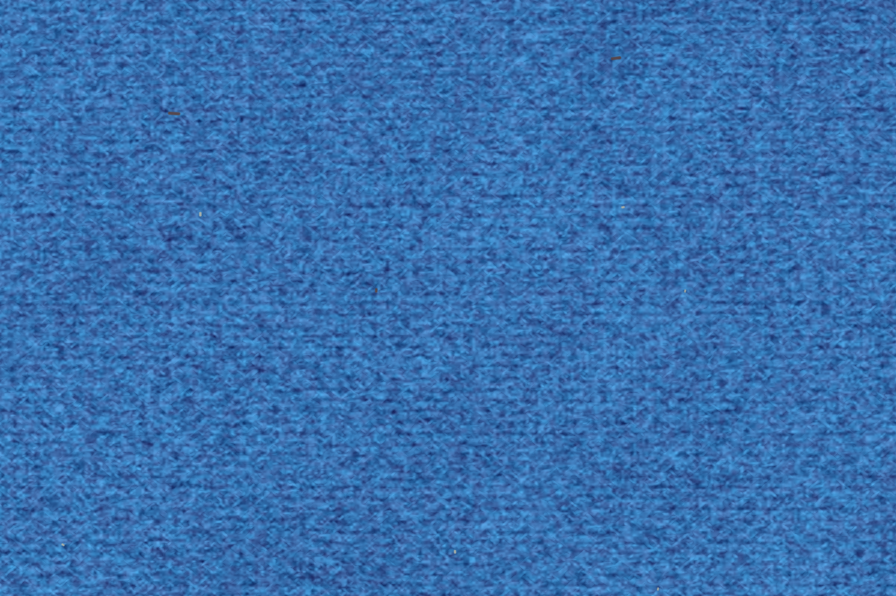
Give the GLSL for this texture, as a Shadertoy shader.

```glsl
const vec3 DEEP_BLUE = vec3(0.16, 0.33, 0.57);
const vec3 LIGHT_BLUE = vec3(0.28, 0.55, 0.80);
const vec3 VIOLET_SHIFT = vec3(0.07, -0.05, -0.045);
const vec3 BROWN = vec3(0.36, 0.24, 0.22);
const vec3 CREAM = vec3(0.75, 0.74, 0.66);
const float ROWS = 55.0;
const int SPECKS = 9;

float hash(vec2 p) {
    return fract(sin(dot(p, vec2(127.1, 311.7))) * 43758.5453);
}

// Smooth value noise centred on zero
float noise(vec2 p) {
    vec2 cell = floor(p);
    vec2 f = fract(p);
    f = f * f * (3.0 - 2.0 * f);
    float low = mix(hash(cell), hash(cell + vec2(1.0, 0.0)), f.x);
    float high = mix(hash(cell + vec2(0.0, 1.0)), hash(cell + vec2(1.0, 1.0)), f.x);
    return mix(low, high, f.y) - 0.5;
}

vec2 rotate(vec2 p, float angle) {
    float c = cos(angle), s = sin(angle);
    return vec2(c * p.x + s * p.y, c * p.y - s * p.x);
}

// Short strands lying along one direction
float strands(vec2 p, float angle, float seed) {
    return noise(rotate(p, angle) * vec2(88.0, 190.0) + seed);
}

// Pile made of the topmost strand among three directions
float pile(vec2 p) {
    float top = max(strands(p, -0.65, 11.0), strands(p, 0.08, 47.0));
    return max(top, strands(p, 0.7, 83.0)) - 0.17;
}

// Dark, wavering and broken creases between tuft rows
float creases(vec2 p) {
    float wobble = 0.35 * noise(p * vec2(26.0, 20.0)) + 0.35 * noise(p * vec2(75.0, 50.0));
    float wave = 0.5 + 0.5 * cos(6.2832 * (p.y * ROWS + wobble));
    float strength = clamp(0.6 + 1.1 * noise(p * vec2(24.0, 50.0) + 31.0), 0.1, 1.0);
    return (wave * wave * wave - 0.31) * strength;
}

// Broad uneven shading
float mottling(vec2 p) {
    return noise(p * 2.7 + 5.0) + 0.8 * noise(p * 8.0 + 19.0) + 0.5 * noise(p * 21.0 + 37.0);
}

float segmentDistance(vec2 p, float halfLength) {
    p.x -= clamp(p.x, -halfLength, halfLength);
    return length(p);
}

// Sparse crumbs and slivers of debris
vec3 addSpecks(vec3 colour, vec2 p, float aspect, float pixel) {
    for (int i = 0; i < SPECKS; i++) {
        float id = float(i) + 1.0;
        vec2 centre = vec2(hash(vec2(id, 3.0)) * aspect, hash(vec2(id, 8.0)));
        float size = hash(vec2(id, 14.0));
        vec2 q = rotate(p - centre, 3.1416 * hash(vec2(id, 21.0)));
        float d = segmentDistance(q, 0.001 + 0.011 * pow(size, 5.0));
        float cover = 1.0 - smoothstep(-pixel, pixel, d - mix(0.0012, 0.0026, size));
        vec3 tint = mix(BROWN, CREAM, step(0.45, hash(vec2(id, 33.0))));
        colour = mix(colour, tint, 0.85 * cover);
    }
    return colour;
}

void mainImage(out vec4 fragColor, in vec2 fragCoord) {
    vec2 p = fragCoord / iResolution.y;
    float aspect = iResolution.x / iResolution.y;

    // Carpet tone
    float tone = 0.465 + 1.4 * pile(p);
    tone += 0.85 * noise(p * vec2(200.0, 225.0) + 61.0);
    tone += 0.22 * noise(p * vec2(60.0, 80.0) + 7.0);
    tone -= 0.45 * creases(p);
    tone += 0.16 * mottling(p);

    // Dye and debris
    vec3 colour = mix(DEEP_BLUE, LIGHT_BLUE, tone);
    colour += VIOLET_SHIFT * noise(p * vec2(95.0, 130.0) + 97.0);
    colour = addSpecks(colour, p, aspect, 1.0 / iResolution.y);

    fragColor = vec4(clamp(colour, 0.0, 1.0), 1.0);
}
```
